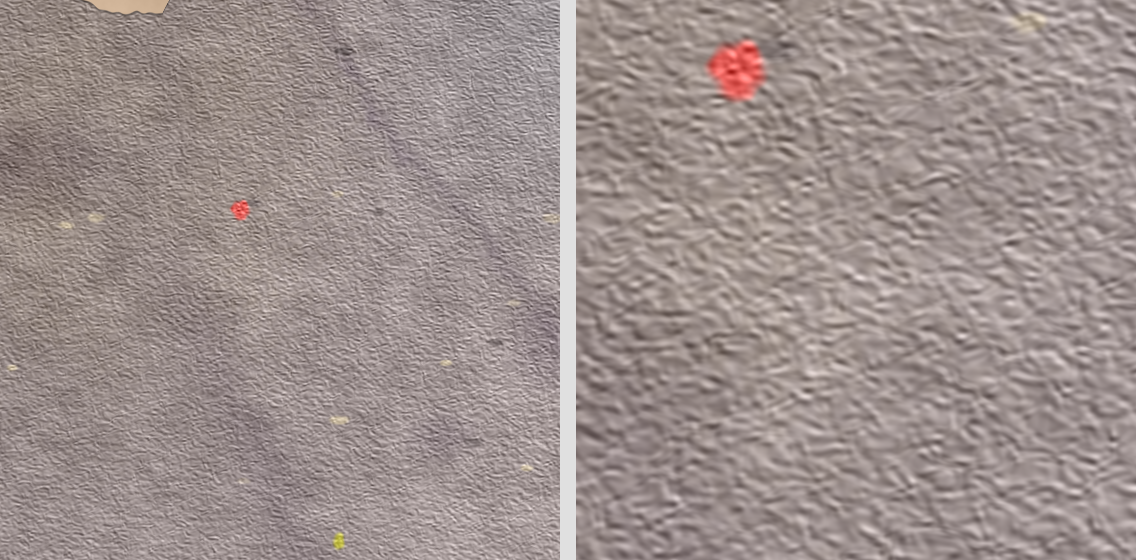
Left: the whole. Right: its middle third, enlarged.
A Shadertoy shader for this texture:

```glsl
float hash(vec2 p) {
    return fract(sin(dot(p, vec2(127.1, 311.7))) * 43758.5453);
}

float noise(vec2 p) {
    vec2 i = floor(p), f = fract(p);
    f = f * f * (3.0 - 2.0 * f);
    return mix(mix(hash(i), hash(i + vec2(1, 0)), f.x),
               mix(hash(i + vec2(0, 1)), hash(i + vec2(1, 1)), f.x), f.y);
}

float fbm(vec2 p) {
    float sum = 0.0, amp = 0.5;
    for (int i = 0; i < 5; i++) {
        sum += amp * noise(p);
        p = mat2(1.6, 1.2, -1.2, 1.6) * p + 7.3;
        amp *= 0.5;
    }
    return sum;
}

// Fine short wrinkles, wider than tall, bent by a slower noise
float wrinkles(vec2 p) {
    p += 1.3 * vec2(noise(p * 0.4 + 11.0), noise(p * 0.4 + 47.0));
    return 0.7 * noise(p) + 0.4 * noise(mat2(1.1, 0.7, -0.7, 1.1) * p + 23.0);
}

// Height difference towards the light gives an embossed relief
float relief(vec2 uv) {
    vec2 p = vec2(uv.x + 0.1 * uv.y, uv.y + 0.08 * uv.x + 0.06 * uv.y * uv.y);
    p *= vec2(160.0, 250.0);
    return wrinkles(p) - wrinkles(p + vec2(0.35, 0.95));
}

// Coverage of a soft blob with a ragged outline
float blob(vec2 uv, vec2 center, vec2 radius, float blur) {
    vec2 d = (uv - center) / radius;
    float ragged = 0.5 * (noise(uv * 110.0) - 0.5);
    return 1.0 - smoothstep(1.0 - blur, 1.0 + blur, length(d) + ragged);
}

float band(float d, float width) {
    return exp(-d * d / (width * width));
}

void mainImage(out vec4 fragColor, in vec2 fragCoord) {
    vec2 uv = fragCoord / iResolution.y;
    float cloud = fbm(uv * 4.0 + 3.0) - 0.48;
    float mottle = fbm(uv * 24.0 + 9.0) - 0.48;

    // Ground tone, lighter to the lower right
    vec3 color = vec3(0.617, 0.569, 0.566);
    color += 0.05 * (uv.x - 0.5) - 0.03 * (uv.y - 0.5);
    color += 0.09 * cloud + 0.14 * mottle;

    // Tan stain at the upper left, cool cast at the upper right
    float stain = blob(uv, vec2(0.15, 0.75), vec2(0.34, 0.42), 0.8);
    color += stain * vec3(0.0, -0.005, -0.035) * (1.0 + 2.0 * cloud);
    float cool = smoothstep(0.5, 1.1, uv.x) * smoothstep(0.4, 1.0, uv.y);
    color += cool * vec3(-0.035, -0.01, 0.005);

    // Slanted dark streaks and purple smudges
    float wobble = 0.12 * cloud + 0.05 * mottle;
    float streak = band(uv.x - 0.56 - 0.74 * (0.98 - uv.y) + wobble, 0.025)
                 * smoothstep(0.25, 0.6, uv.y) * (0.7 + 3.0 * mottle);
    streak += 0.55 * band(uv.x - 0.32 - 0.43 * (0.47 - uv.y) + wobble, 0.06)
            * (1.0 - smoothstep(0.4, 0.65, uv.y));
    streak += 0.9 * blob(uv, vec2(0.02, 0.71), vec2(0.12, 0.08), 0.8);
    streak += 0.7 * blob(uv, vec2(0.79, 0.22), vec2(0.05, 0.035), 0.8);
    streak += 0.8 * blob(uv, vec2(0.98, 0.39), vec2(0.06, 0.07), 0.8);
    color -= streak * vec3(0.09, 0.095, 0.075);

    // Small scattered chips, pale or dark
    for (int i = 0; i < 16; i++) {
        float k = float(i);
        vec2 center = vec2(hash(vec2(k, 1.7)), hash(vec2(k, 5.3)));
        vec2 radius = vec2(0.014, 0.007) * (0.6 + 0.7 * hash(vec2(k, 9.1)));
        vec3 chip = i % 3 == 0 ? vec3(0.40, 0.36, 0.36) : vec3(0.82, 0.76, 0.65);
        float strength = 0.35 + 0.6 * hash(vec2(k, 3.9));
        color = mix(color, chip, strength * blob(uv, center, radius, 0.4));
    }

    // Red and yellow dots
    vec3 red = vec3(0.93, 0.40, 0.38) + 0.3 * (noise(uv * 150.0) - 0.5);
    color = mix(color, red, blob(uv, vec2(0.43, 0.626), vec2(0.016), 0.3));
    color = mix(color, vec3(0.76, 0.74, 0.28), blob(uv, vec2(0.605, 0.033), vec2(0.010, 0.014), 0.4));

    // Embossed grain, stronger towards the upper right
    color += relief(uv) * (0.29 + 0.07 * smoothstep(0.4, 1.6, uv.x + uv.y));

    // Cardboard scrap with a dark lower edge at the top
    float edge = 0.976 + 0.05 * abs(uv.x - 0.26) + 0.010 * (noise(uv.xx * 45.0) - 0.5);
    edge += 0.25 * max(0.21 - uv.x, 0.0) + 2.0 * max(uv.x - 0.29, 0.0);
    float px = 1.0 / iResolution.y;
    color *= 1.0 - 0.35 * smoothstep(edge - 0.006, edge, uv.y);
    vec3 card = vec3(0.82, 0.71, 0.60) + 0.12 * mottle;
    color = mix(color, card, smoothstep(edge - px, edge + px, uv.y));

    fragColor = vec4(clamp(color, 0.0, 1.0), 1.0);
}
```
